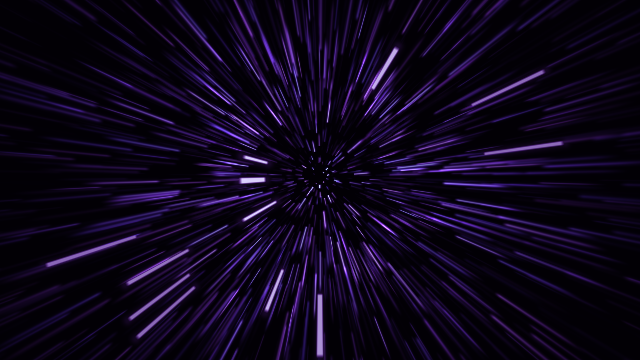
A Shadertoy shader for this background:

```glsl
// Violet light streaks racing outward from a dark vanishing point.
// Polar layers split angle into sectors and log-radius into cells, with one
// random streak per cell; a few broad beams with soft halos lie on top.

const float TAU = 6.2831853;
const vec2 CENTRE = vec2(0.0, 0.009);       // vanishing point, in canvas heights
const int LAYERS = 11;
const float FIRST_SECTORS = 10.0;
const float SECTOR_STEP = 20.0;
const float RINGS_PER_E = 1.35;             // radial cells per factor of e
const float PRESENCE = 0.78;                // share of cells holding a streak
const float STREAK_GAIN = 0.86;
const float SMEAR = 0.12;                   // faint skirt beside each streak
const vec3 BACKDROP = vec3(0.006, 0.0, 0.018);
const vec3 INDIGO = vec3(0.28, 0.11, 0.74);
const vec3 VIOLET = vec3(0.49, 0.15, 0.78);
const vec3 HOT = vec3(0.30, 0.55, 0.12);    // added where light is strongest

// Broad beams: angle, inner radius, outer radius, half width
const int BEAMS = 12;
const vec4 BEAM[BEAMS] = vec4[BEAMS](
    vec4(1.032, 0.281, 0.422, 0.0075), vec4(-3.090, 0.150, 0.229, 0.0090),
    vec4(-1.571, 0.324, 0.505, 0.0095), vec4(0.138, 0.458, 0.687, 0.0060),
    vec4(0.440, 0.463, 0.694, 0.0060), vec4(-2.828, 0.534, 0.805, 0.0065),
    vec4(-2.634, 0.415, 0.619, 0.0060), vec4(-2.499, 0.450, 0.667, 0.0060),
    vec4(-2.420, 0.461, 0.682, 0.0060), vec4(-1.952, 0.275, 0.408, 0.0060),
    vec4(-2.625, 0.137, 0.252, 0.0050), vec4(2.885, 0.148, 0.225, 0.0055));

float hash(vec3 p) {
    return fract(sin(dot(p, vec3(127.1, 311.7, 74.7))) * 43758.5453);
}

// Energy to colour: saturated when faint, near white when strong
vec3 lightColour(float energy, float tint) {
    float heat = energy * energy;
    return mix(INDIGO, VIOLET, tint) * energy + HOT * heat * energy;
}

vec3 streakLayer(float turn, float radius, float layer, float pixel) {
    float sectors = FIRST_SECTORS + SECTOR_STEP * layer;
    float sector = turn * sectors;
    float sectorId = floor(sector);
    float ring = log(radius) * RINGS_PER_E + 9.0 * hash(vec3(sectorId, layer, 3.0));
    vec3 cell = vec3(sectorId, floor(ring), layer);
    float power = hash(cell + 11.3);
    float size = hash(cell + 27.1);

    // Across the streak: constant thickness inside a fading skirt
    float arc = radius * TAU / sectors;
    float offset = (fract(sector) - 0.5 - 0.4 * (hash(cell + 5.7) - 0.5)) * arc;
    float width = max((0.0015 + 0.0020 * radius) * (0.6 + size), 0.5 * pixel);
    float reach = offset * offset / (width * width);
    float across = exp(-reach) + SMEAR * exp(-reach * 0.12);
    across *= 1.0 - smoothstep(0.38, 0.5, abs(fract(sector) - 0.5));

    // Along the streak: crisp head toward the centre, fading tail
    float along = fract(ring);
    float head = 0.3 * hash(cell + 41.9);
    float tail = head + 0.35 + 0.34 * size;
    float body = smoothstep(head, head + 0.05, along)
               * (1.0 - smoothstep(tail - 0.16, tail, along));

    float contrast = mix(0.5, 3.4, smoothstep(0.015, 0.15, radius));
    float room = smoothstep(0.006, 0.011, arc);
    float present = step(hash(cell + 63.3), PRESENCE);
    float energy = pow(power, contrast) * across * body * room * present;
    energy *= STREAK_GAIN * (1.0 - 0.85 * smoothstep(0.12, 1.10, radius));
    energy *= 1.0 + 0.5 * (1.0 - smoothstep(0.03, 0.09, radius));
    return lightColour(min(energy, 1.1), hash(cell + 83.7));
}

vec3 broadBeam(vec2 p, vec4 beam, float pixel) {
    vec2 axis = vec2(cos(beam.x), sin(beam.x));
    float along = dot(p, axis);
    float across = abs(axis.x * p.y - axis.y * p.x);
    float span = clamp((along - beam.y) / (beam.z - beam.y), 0.0, 1.0);
    float halfWidth = beam.w * mix(0.75, 1.0, span);
    float soft = max(0.0035, pixel);
    float core = 1.0 - smoothstep(halfWidth - soft, halfWidth + soft, across);
    core *= smoothstep(beam.y - soft, beam.y + 2.0 * soft, along)
          * (1.0 - smoothstep(beam.z - 4.0 * soft, beam.z + soft, along));
    float gap = length(vec2(along - clamp(along, beam.y, beam.z), across));
    float halo = 0.18 * exp(-gap * gap / 0.00018);
    float strength = mix(1.06, 0.80, smoothstep(0.25, 0.75, beam.z));
    return lightColour(strength * max(core, halo), 0.85);
}

void mainImage(out vec4 fragColor, in vec2 fragCoord) {
    float pixel = 1.0 / iResolution.y;
    vec2 p = (fragCoord - 0.5 * iResolution.xy) * pixel - CENTRE;
    float radius = max(length(p), 0.001);
    float turn = atan(p.y, p.x) / TAU + 0.5;

    // Fine streaks, leaving the very centre dark
    vec3 light = vec3(0.0);
    for (int i = 0; i < LAYERS; i++) {
        light += streakLayer(turn, radius, float(i), pixel);
    }
    light *= smoothstep(0.008, 0.016, radius);

    // Broad beams laid over the streaks
    for (int i = 0; i < BEAMS; i++) {
        vec3 beam = min(broadBeam(p, BEAM[i], pixel), 1.0);
        light = max(light, beam) + 0.1 * min(light, beam);
    }
    fragColor = vec4(min(BACKDROP + light, 1.0), 1.0);
}
```
